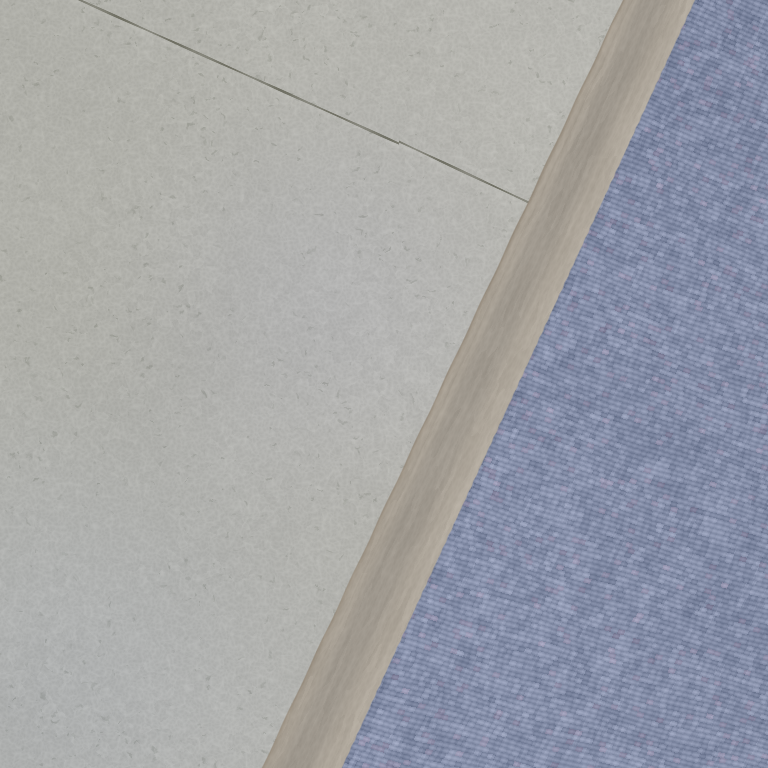
A WebGL 1 fragment shader for this texture:

```glsl
precision highp float;
// Pale stone tiles with a thin grout joint, a slanted wooden trim and blue woven carpet.
// Slanted lines divide the three materials; cellular noise gives grain and flecks,
// layered sines give broad shading, and hashed stitches in slanted rows form the weave.
uniform vec2 u_resolution;

float hash(vec2 p) {
  vec3 q = fract(vec3(p.xyx) * 0.1031);
  q += dot(q, q.yzx + 33.33);
  return fract((q.x + q.y) * q.z);
}

// Distance to the nearest cell point, and the random value of that cell
vec2 cellular(vec2 p) {
  vec2 cell = floor(p), nearest = vec2(9.0, 0.0);
  for (int j = -1; j <= 1; j++) {
    for (int i = -1; i <= 1; i++) {
      vec2 c = cell + vec2(float(i), float(j));
      float d = length(p - c - vec2(hash(c), hash(c + 71.7)));
      if (d < nearest.x) nearest = vec2(d, hash(c + 19.3));
    }
  }
  return nearest;
}

// Broad uneven shading, roughly -1 to 1
float layeredSines(vec2 p) {
  float sum = 0.0, amp = 0.5;
  for (int i = 0; i < 5; i++) {
    sum += amp * sin(p.x + 1.3 * sin(p.y * 0.8 + float(i))) * sin(p.y + 1.1 * sin(p.x * 0.9));
    p = mat2(1.5, 1.1, -1.1, 1.5) * p + 2.7;
    amp *= 0.6;
  }
  return sum;
}

vec3 stone(vec2 p, float px) {
  vec3 color = mix(vec3(0.69, 0.69, 0.664), vec3(0.714, 0.712, 0.69), smoothstep(0.0, 0.7, p.x));
  color += vec3(-0.008, 0.0, 0.025) * smoothstep(0.55, 0.0, length(p - vec2(0.08, 0.1)));
  color += vec3(-0.002, 0.0, 0.02) * smoothstep(0.35, 0.0, length(p - vec2(0.42, 0.6)));
  color += 0.012 * layeredSines(p * 7.0);

  // Fine grain on warped coordinates
  vec2 warp = vec2(layeredSines(p * 95.0), layeredSines(p * 95.0 + 8.0));
  vec2 warped = p + 0.004 * warp;
  color += 0.03 * (cellular(warped * 95.0).y - 0.5) * (0.6 + 0.4 * layeredSines(p * 11.0));
  color += 0.045 * (cellular(warped * 200.0 + 3.0).x - 0.45);

  // Ragged flecks of mixed size, gathered in patches
  vec2 fleck = cellular((p + 0.009 * warp) * vec2(80.0, 95.0) + 11.0);
  float chosen = smoothstep(0.7, 1.0, fleck.y + 0.25 * layeredSines(p * 13.0));
  float size = 0.15 + 0.25 * fract(fleck.y * 57.0);
  color -= vec3(0.068, 0.064, 0.07) * chosen * (1.0 - smoothstep(0.05, size, fleck.x));

  // Grout joint in two slightly offset lengths
  float right = step(0.519, p.x);
  float jointY = mix(1.0 - 0.45 * (p.x - 0.104), 0.815 - 0.47 * (p.x - 0.521), right);
  float d = (p.y - jointY) * 0.91;
  float width = 0.0007 + 0.0003 * sin(p.x * 55.0);
  float joint = 1.0 - smoothstep(width, width + px, abs(d));
  color += 0.02 * exp(-abs(d + 0.004) * 350.0);
  return mix(color, vec3(0.41, 0.41, 0.36), joint * (0.75 + 0.15 * sin(p.x * 90.0)));
}

// across runs 0 to 1 over the width of the trim
vec3 wood(vec2 p, float across) {
  float along = dot(p, vec2(0.42, 0.907));
  float groove = smoothstep(0.12, 0.32, across) * (1.0 - smoothstep(0.5, 0.8, across));
  vec3 color = mix(vec3(0.672, 0.642, 0.597), vec3(0.62, 0.594, 0.555), groove);
  color += 0.012 * layeredSines(vec2(across * 5.0, along * 22.0));

  // Short lengthwise fibres
  float fibre = across + 0.012 * sin(along * 31.0);
  color += 0.022 * (cellular(vec2(fibre * 17.0, along * 28.0)).y - 0.5);
  color += 0.028 * (cellular(vec2(fibre * 26.0, along * 100.0)).x - 0.45);
  color += 0.008 * sin(across * 48.0 + 2.0 * sin(along * 5.0));
  color -= vec3(0.1, 0.115, 0.13) * exp(-across * 30.0);
  color -= 0.03 * exp(-abs(across - 0.13) * 50.0);
  return color + 0.025 * smoothstep(0.78, 0.97, across);
}

vec3 carpet(vec2 p) {
  // Rows lie nearly square to the trim, a little flatter near the bottom
  float v = 128.0 * (p.y + 0.3 * p.x + 0.2 * p.x * p.y);
  v += 0.2 * sin(p.x * 37.0 + p.y * 22.0);
  float row = floor(v);
  float u = 105.0 * (p.x - 0.42 * p.y) + hash(vec2(row, 5.0));
  float stitch = floor(u);
  float shade = mix(hash(vec2(stitch, row)), hash(vec2(floor(u * 0.4), row + 40.0)), 0.35);
  float rib = 0.5 - 0.5 * cos(6.2832 * fract(v));
  float yarn = 0.5 - 0.5 * cos(6.2832 * fract(u));

  // Fine threads along the slant of the trim cross the rows
  float thread = hash(vec2(floor(210.0 * (p.x - 0.46 * p.y)), floor(v / 3.0)));
  float streak = layeredSines(vec2(p.x * 62.0 - p.y * 29.0, p.x * 7.0 + p.y * 15.0));
  float tone = 0.5 + 0.85 * (shade - 0.5) + 0.5 * (rib - 0.5) + 0.2 * (yarn - 0.5);
  tone += 0.3 * (thread - 0.5) + 0.1 * streak;
  vec3 color = mix(vec3(0.437, 0.477, 0.58), vec3(0.588, 0.622, 0.722), tone);
  color += vec3(0.03, -0.006, -0.004) * step(0.93, hash(vec2(stitch + 9.0, row)));
  color += 0.015 * smoothstep(0.45, 0.0, length(p - vec2(0.62, 0.15)));
  return color - 0.012 * smoothstep(0.6, 1.0, p.y);
}

void main() {
  vec2 p = gl_FragCoord.xy / u_resolution;
  float px = 1.0 / min(u_resolution.x, u_resolution.y);

  // Both borders of the trim, the carpet side faintly ragged
  float leftX = 0.341 + 0.47 * p.y + 0.0005 * sin(p.y * 70.0);
  float rightX = 0.445 + 0.46 * p.y + 0.0005 * sin(p.y * 390.0) * sin(p.y * 47.0);
  float across = (p.x - leftX) / (rightX - leftX);

  vec3 color = stone(p, px);
  color = mix(color, wood(p, clamp(across, 0.0, 1.0)), smoothstep(-px, px, p.x - leftX));
  vec3 cloth = carpet(p) - 0.04 * exp(-max(p.x - rightX, 0.0) * 220.0);
  color = mix(color, cloth, smoothstep(-px, px, p.x - rightX));
  gl_FragColor = vec4(color, 1.0);
}
```
